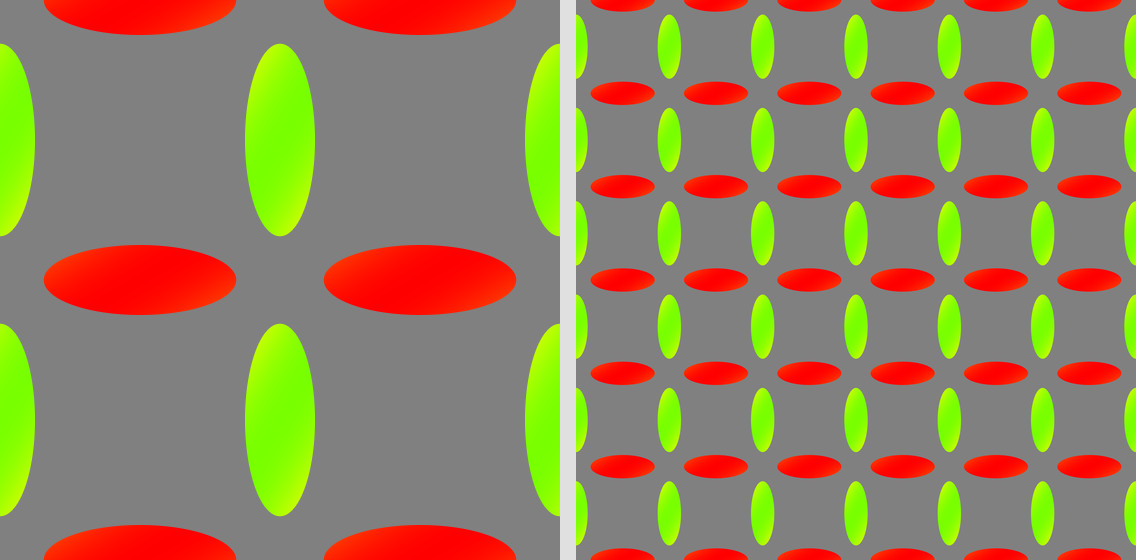
Left, the tile; right, the same tile 3 across and 3 down.
A WebGL 1 fragment shader for this pattern:

```glsl
precision mediump float;
// Red lying and green standing ellipses alternating on a plain grey lattice.

uniform vec2 u_resolution;

const float REPEATS = 2.0;                    // cells across and down
const vec2 RADII = vec2(0.34375, 0.125);      // long and short semi-axes, in cells
const float SHADE_TILT = 0.6;                 // lean of the pure-coloured band
const vec3 GREY = vec3(0.502);
const vec3 RED = vec3(1.0, 0.0, 0.0);
const vec3 RED_SHIFT = vec3(0.0, 0.15, 0.0);  // warms the tips to orange
const vec3 GREEN = vec3(0.47, 1.0, 0.0);
const vec3 GREEN_SHIFT = vec3(0.22, 0.0, 0.0); // warms the tips to lime

// Offset from the nearest lattice point that has the given centre in its cell.
vec2 offsetFrom(vec2 cell, vec2 centre) {
  return fract(cell - centre + 0.5) - 0.5;
}

// Approximate signed distance to an ellipse with its long axis along x.
float ellipseDistance(vec2 p) {
  float f = length(p / RADII);
  float slope = length(p / (RADII * RADII));
  return f * (f - 1.0) / max(slope, 0.001);
}

// Paints an ellipse whose colour shifts away from a diagonal band.
vec3 paintEllipse(vec3 base, vec2 p, vec3 colour, vec3 shift, float pixel) {
  vec2 q = p / RADII;
  float band = q.x - SHADE_TILT * q.y;
  vec3 shaded = clamp(colour + shift * band * band, 0.0, 1.0);
  float coverage = clamp(0.5 - ellipseDistance(p) / pixel, 0.0, 1.0);
  return mix(base, shaded, coverage);
}

void main() {
  vec2 cell = gl_FragCoord.xy / u_resolution * REPEATS;
  float pixel = REPEATS / min(u_resolution.x, u_resolution.y);

  // Lying ellipses sit on horizontal cell edges, standing ones on vertical edges.
  vec2 lying = offsetFrom(cell, vec2(0.5, 0.0));
  vec2 standing = offsetFrom(cell, vec2(0.0, 0.5)).yx;

  vec3 colour = paintEllipse(GREY, lying, RED, RED_SHIFT, pixel);
  colour = paintEllipse(colour, standing, GREEN, GREEN_SHIFT, pixel);
  gl_FragColor = vec4(colour, 1.0);
}
```
